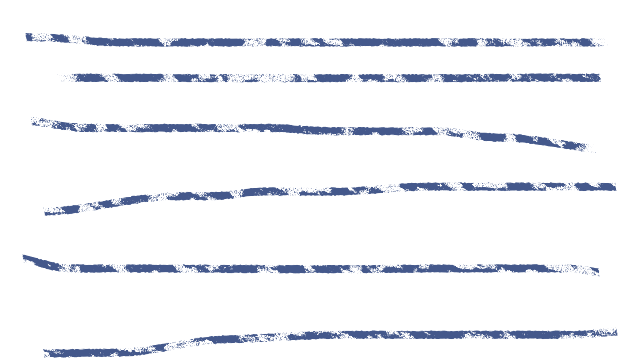
Write a WebGL 1 fragment shader that draws this pattern.

```glsl
precision highp float;
// Six long dry-brush strokes in slate blue on white paper.
// Each centre line is a sum of smooth ramps; layered noise makes the blotchy
// pigment, and fine grain breaks it into speckles and frayed tips.

uniform vec2 u_resolution;

const float CANVAS_WIDTH = 100.0;
const float HALF_THICKNESS = 0.61;
const float FRAY_LENGTH = 3.6;
const vec3 PAPER = vec3(1.0);
const vec3 INK = vec3(0.265, 0.345, 0.545);

float hash(vec2 p) {
  vec3 q = fract(vec3(p.xyx) * 0.1031);
  q += dot(q, q.yzx + 33.33);
  return fract((q.x + q.y) * q.z);
}

float noise(vec2 p) {
  vec2 cell = floor(p);
  vec2 f = fract(p);
  f = f * f * (3.0 - 2.0 * f);
  float low = mix(hash(cell), hash(cell + vec2(1.0, 0.0)), f.x);
  float high = mix(hash(cell + vec2(0.0, 1.0)), hash(cell + vec2(1.0)), f.x);
  return mix(low, high, f.y);
}

float fbm(vec2 p) {
  float sum = 0.0;
  float weight = 0.55;
  for (int i = 0; i < 3; i++) {
    sum += weight * noise(p);
    p = p * 2.1 + 17.3;
    weight *= 0.5;
  }
  return sum;
}

// Rise of a given height between two positions along the stroke
float ramp(float x, float from, float to, float rise) {
  return rise * smoothstep(from, to, x);
}

// Ink coverage; span holds both tips, fray marks which tips run dry
float stroke(vec2 p, float centre, vec2 span, vec2 fray, float seed, float pixel) {
  vec2 shift = vec2(seed * 31.7, seed * 12.9);
  float offset = p.y - centre;

  // Rough outline with slightly slanted tips
  float wobble = 0.16 * (noise(p * 3.5 + shift) - 0.5);
  float side = abs(offset) - HALF_THICKNESS - wobble;
  float along = p.x + 0.15 * offset + wobble;
  float tip = max(span.x - along, along - span.y);
  float body = 1.0 - smoothstep(-0.6 * pixel, 0.6 * pixel, max(side, tip));

  // Slanted blotches of pigment, thinned toward the dry tips
  vec2 local = vec2(p.x + 0.6 * offset, offset);
  float blotch = fbm(local * vec2(0.55, 0.75) + shift);
  float pigment = mix(0.23, 1.2, smoothstep(0.31, 0.61, blotch));
  vec2 inward = vec2(p.x - span.x, span.y - p.x);
  vec2 wet = mix(vec2(1.0), smoothstep(-0.3, FRAY_LENGTH, inward), fray);
  pigment *= wet.x * wet.y;

  // Paper grain decides where the pigment catches
  float grain = mix(noise(p * 6.5 + shift), hash(floor(p * 7.0) + shift), 0.4);
  return body * smoothstep(grain - 0.32, grain + 0.32, pigment);
}

void main() {
  float pixel = CANVAS_WIDTH / u_resolution.x;
  vec2 p = gl_FragCoord.xy * vec2(1.0, 56.25 / CANVAS_WIDTH * u_resolution.x / u_resolution.y) * pixel;
  float x = p.x;

  // Centre lines, top to bottom
  float first = 50.45 + ramp(x, 5.0, 19.0, -0.83);
  float second = 44.1 + ramp(x, 15.0, 40.0, -0.07) + ramp(x, 65.0, 85.0, 0.08);
  float third = 37.35 + ramp(x, 3.5, 13.5, -1.1) + ramp(x, 42.0, 52.0, -0.5)
    + ramp(x, 68.0, 78.0, -1.0) + ramp(x, 78.0, 97.0, -2.0);
  float fourth = 23.15 + ramp(x, 6.0, 28.0, 2.45) + ramp(x, 33.0, 41.0, 0.7)
    + ramp(x, 52.0, 67.0, 0.78);
  float fifth = 16.3 + ramp(x, 0.5, 11.0, -2.0) + ramp(x, 20.0, 50.0, -0.1)
    + ramp(x, 55.0, 70.0, 0.1) + ramp(x, 88.5, 96.0, -0.8);
  float sixth = 1.04 + ramp(x, 7.0, 18.0, 0.1) + ramp(x, 18.0, 36.0, 2.1)
    + ramp(x, 34.0, 53.0, 0.7) + ramp(x, 90.0, 98.0, 0.6);

  // Strokes are far apart, so the strongest coverage wins
  float ink = stroke(p, first, vec2(4.1, 94.9), vec2(0.0, 1.0), 1.0, pixel);
  ink = max(ink, stroke(p, second, vec2(9.1, 93.8), vec2(1.0, 0.0), 2.0, pixel));
  ink = max(ink, stroke(p, third, vec2(4.9, 93.1), vec2(0.0, 1.0), 3.0, pixel));
  ink = max(ink, stroke(p, fourth, vec2(6.9, 96.2), vec2(0.3, 0.0), 4.0, pixel));
  ink = max(ink, stroke(p, fifth, vec2(3.6, 93.6), vec2(0.0), 5.0, pixel));
  ink = max(ink, stroke(p, sixth, vec2(6.9, 96.4), vec2(0.0), 6.0, pixel));

  gl_FragColor = vec4(mix(PAPER, INK, ink), 1.0);
}
```
